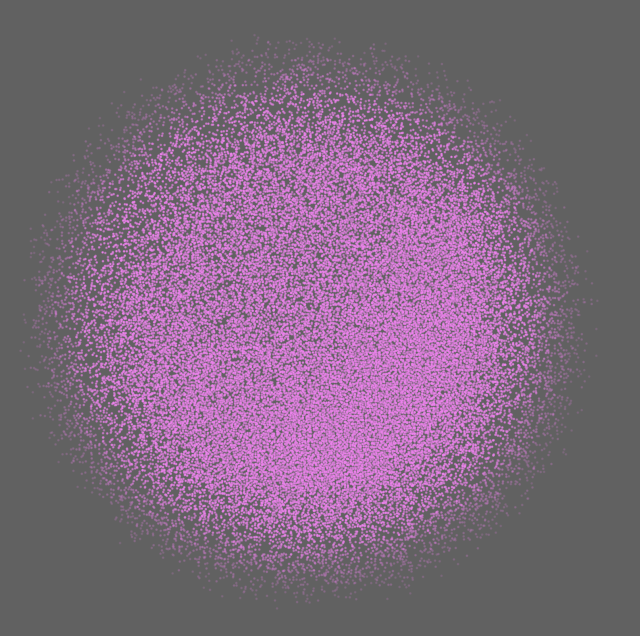
This background is drawn by a Shadertoy shader. Its source:

```glsl
const vec3 BACKGROUND = vec3(0.38);
const vec3 VIOLET = vec3(0.933, 0.51, 0.933);
const vec2 CLOUD_CENTER = vec2(-0.021, -0.001);
const float CLOUD_RADIUS = 0.465;
const float CORE_RADIUS = 0.23;
const float BASE_COVERAGE = 0.53;
const float MAX_COVERAGE = 0.64;
const float CELLS = 330.0;      // grid cells per canvas height
const float DOT_INNER = 0.12;   // soft dot profile, in cells
const float DOT_OUTER = 1.0;
const float EDGE_OPACITY = 0.28;
const float MIN_OPACITY = 0.65;
const float PI = 3.14159;

vec3 hash3(vec2 p) {
    vec3 k = vec3(dot(p, vec2(127.1, 311.7)),
                  dot(p, vec2(269.5, 183.3)),
                  dot(p, vec2(419.2, 371.9)));
    return fract(sin(k) * 43758.5453);
}

float blob(vec2 p, vec2 center, float size) {
    vec2 q = (p - center) / size;
    return exp(-dot(q, q));
}

float cloudFade(vec2 p) {
    return 1.0 - smoothstep(CORE_RADIUS, CLOUD_RADIUS, length(p - CLOUD_CENTER));
}

// Fraction of the surface hidden by dots inside the cloud
float cloudDensity(vec2 p) {
    float c = BASE_COVERAGE + dot(p, vec2(0.08, -0.24));
    c += 0.05 * blob(p, vec2(0.02, -0.20), 0.14);
    c += 0.06 * blob(p, vec2(0.15, -0.04), 0.10);
    c += 0.08 * blob(p, vec2(0.27, 0.17), 0.12);
    c -= 0.04 * blob(p, vec2(-0.05, 0.04), 0.10);
    c -= 0.05 * blob(p, vec2(-0.27, 0.14), 0.13);
    return clamp(c, 0.0, MAX_COVERAGE);
}

void mainImage(out vec4 fragColor, in vec2 fragCoord) {
    vec2 p = (fragCoord - 0.5 * iResolution.xy) / iResolution.y;
    vec2 grid = p * CELLS;
    vec2 home = floor(grid);
    float meanRadius = 0.5 * (DOT_INNER + DOT_OUTER);
    float dotArea = PI * meanRadius * meanRadius;
    float gap = 1.0;

    // Soft jittered dots from the surrounding cells
    for (int y = -1; y <= 1; y++) {
        for (int x = -1; x <= 1; x++) {
            vec2 cell = home + vec2(x, y);
            vec2 place = (cell + 0.5) / CELLS;
            vec3 rnd = hash3(cell);
            float fade = cloudFade(place);
            float coverage = cloudDensity(place) * fade;

            // Outer dots are fainter, so more of them are needed
            float opacity = mix(EDGE_OPACITY, 1.0, smoothstep(0.0, 0.6, fade));
            float chance = -log(1.0 - coverage) / (dotArea * opacity);
            opacity *= mix(MIN_OPACITY, 1.0, fract(rnd.z * 57.0));

            float dist = length(grid - cell - rnd.xy);
            float disc = 1.0 - smoothstep(DOT_INNER, DOT_OUTER, dist);
            float present = step(rnd.z, chance) * step(0.001, fade);
            gap *= 1.0 - disc * opacity * present;
        }
    }

    fragColor = vec4(mix(VIOLET, BACKGROUND, gap), 1.0);
}
```
